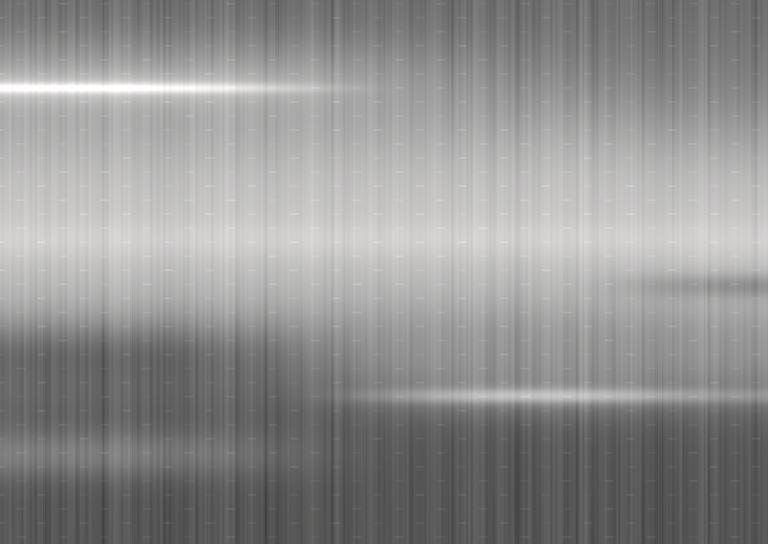
A WebGL 1 fragment shader for this texture:

```glsl
precision highp float;
uniform vec2 u_resolution;

const vec3 STEEL_TINT = vec3(1.004, 0.999, 0.996);
const float FLOOR_LOW = 0.35;
const float FLOOR_HIGH = 0.42;
const float SHEEN_HEIGHT = 0.56;
const float SHEEN_GAIN = 0.38;
const float SHEEN_REACH_DOWN = 0.23;
const float SHEEN_REACH_UP = 0.28;
const float CREST_GAIN = 0.05;
const float COARSE_GROOVES = 70.0;
const float MEDIUM_GROOVES = 150.0;
const float FINE_GROOVES = 270.0;
const float GROOVE_CONTRAST = 0.105;
const vec2 DASH_CELL = vec2(0.0547, 0.0258);
const vec2 DASH_HALF = vec2(0.0055, 0.0016);
const float DASH_GAIN = 0.055;

float hash(float n) {
  return fract(sin(n * 12.9898 + 4.137) * 4375.85);
}

// Soft horizontal band around a height
float band(float y, float center, float width) {
  float d = (y - center) / width;
  return exp(-d * d);
}

// Bright streak: a thin core inside a wider halo
float streak(float y, float center, float width) {
  return 0.7 * band(y, center, width) + 0.3 * band(y, center, width * 3.0);
}

// Reflections that form the smooth shading of the sheet
float reflections(vec2 p) {
  float leftSide = 1.0 - smoothstep(0.15, 0.55, p.x);
  float rightSide = smoothstep(0.72, 0.98, p.x);
  float reach = p.y < SHEEN_HEIGHT ? SHEEN_REACH_DOWN : SHEEN_REACH_UP;
  float distanceToSheen = abs(p.y - SHEEN_HEIGHT) / reach;

  float tone = mix(FLOOR_LOW, FLOOR_HIGH, smoothstep(0.25, 0.8, p.y));
  tone += SHEEN_GAIN * exp(-pow(distanceToSheen + 0.0001, 2.4));
  tone += CREST_GAIN * band(p.y, SHEEN_HEIGHT, 0.035);

  // Upper left glow and streak
  float upperFade = 1.0 - smoothstep(0.25, 0.8, p.x);
  tone += 0.13 * upperFade * band(p.y, 0.86, 0.075);
  tone += 0.36 * leftSide * streak(p.y, 0.838, 0.0095);
  tone -= 0.04 * rightSide * band(p.y, 0.78, 0.12);

  // Dark smears
  tone -= 0.11 * leftSide * band(p.y, 0.355, 0.055);
  tone -= 0.15 * rightSide * band(p.y, 0.475, 0.022);

  // Lower right streak and lower left glow
  float rightStreak = smoothstep(0.35, 0.68, p.x) * (1.0 - 0.5 * rightSide);
  tone += 0.07 * smoothstep(0.3, 0.6, p.x) * band(p.y, 0.33, 0.05);
  tone += 0.33 * rightStreak * streak(p.y, 0.272, 0.014);
  tone += 0.14 * leftSide * band(p.y, 0.165, 0.045);
  return tone;
}

// One-dimensional cellular noise: each cell holds one light or dark groove
float grooves(vec2 p, float count, float seed) {
  float x = p.x * count;
  float cell = floor(x);
  float sum = 0.0;
  for (int i = -1; i <= 1; i++) {
    float id = cell + float(i);
    float center = id + hash(id + seed);
    float width = mix(0.18, 0.5, hash(id + seed + 31.7));
    float depth = hash(id + seed + 67.3) * 2.0 - 1.15;
    float phase = 6.2832 * hash(id + seed + 93.1);
    float wear = 0.75 + 0.17 * sin(p.y * 5.0 + phase)
                      + 0.12 * sin(p.y * 17.0 + phase * 2.3);
    float d = (x - center) / width;
    sum += depth * wear * exp(-d * d);
  }
  return sum;
}

// Faint short dashes in a staggered grid
float dashes(vec2 p) {
  float row = floor(p.y / DASH_CELL.y);
  float shift = 0.5 * mod(row, 2.0);
  vec2 local = fract(vec2(p.x / DASH_CELL.x + shift, p.y / DASH_CELL.y));
  vec2 edge = abs(local - 0.5) * DASH_CELL - DASH_HALF;
  vec2 soft = max(vec2(0.0012), 0.75 / u_resolution);
  vec2 cover = 1.0 - smoothstep(-soft, soft, edge);
  float column = floor(p.x / DASH_CELL.x + shift);
  return cover.x * cover.y * mix(0.4, 1.0, hash(column + row * 17.0));
}

void main() {
  vec2 p = gl_FragCoord.xy / u_resolution;
  float tone = reflections(p);

  // Brushing fades where the sheen is brightest
  float brushed = 0.35 * grooves(p, COARSE_GROOVES, 11.0)
                + 0.45 * grooves(p, MEDIUM_GROOVES, 203.0)
                + 0.50 * grooves(p, FINE_GROOVES, 509.0);
  float strength = GROOVE_CONTRAST * mix(1.0, 0.6, smoothstep(0.5, 0.8, tone));
  tone += strength * brushed;
  tone += DASH_GAIN * dashes(p);

  gl_FragColor = vec4(clamp(tone * STEEL_TINT, 0.0, 1.0), 1.0);
}
```
